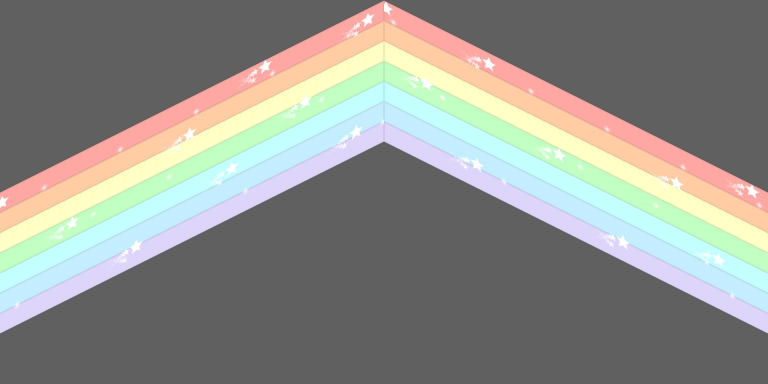
A Shadertoy shader for this background:

```glsl
// Pastel seven-band rainbow chevron with drifting star trails on dark grey.

// Five-pointed star with outer radius r; negative inside.
float starDistance(vec2 p, float r) {
    float a = mod(atan(p.x, -p.y) + 0.6283, 1.2566) - 0.6283;
    vec2 wedge = length(p) * vec2(cos(a), abs(sin(a)));
    return dot(wedge - vec2(r, 0.0), vec2(0.443, 0.896));
}

// Offset from a centre that repeats along the ribbon.
vec2 repeatOffset(vec2 p, vec2 centre) {
    vec2 q = p - centre;
    q.x = mod(q.x + 9.085, 18.17) - 9.085;
    return q;
}

// A bright star followed by a fading tail of smaller ones.
float starTrail(vec2 p, float pixel) {
    float light = 1.0 - smoothstep(-pixel, pixel, starDistance(p, 0.34));
    for (int j = 1; j < 15; j++) {
        float k = float(j), age = k / 14.0;
        vec2 centre = vec2(-0.42 - 1.15 * age, 0.22 + 0.2 * cos(k * 2.9));
        float d = starDistance(p - centre, mix(0.21, 0.07, sqrt(age)));
        float glow = (1.0 - smoothstep(-pixel, pixel, d)) * pow(1.0 - age, 1.4);
        light = max(light, glow);
    }
    return light;
}

// Soft four-pointed glint.
float sparkle(vec2 p) {
    vec2 a = abs(p);
    float rays = exp(-14.0 * (a.x + a.y) - 120.0 * a.x * a.y);
    return 0.75 * min(1.0, rays + 0.8 * exp(-90.0 * dot(p, p)));
}

float starlight(vec2 p, float pixel) {
    float light = 0.0;
    for (int i = 0; i < 8; i++) {
        float k = float(i);
        float drift = 1.8 * max(0.0, sin(k * 0.571));
        vec2 centre = vec2(0.1 + 2.512 * k + drift, mod(0.55 + 2.755 * k, 7.0));
        vec2 q = repeatOffset(p, centre);
        if (dot(q, q) < 5.0) light = max(light, starTrail(q, pixel));
    }
    // Glints alternate between the top band and the lower bands.
    for (int i = 0; i < 10; i++) {
        float k = float(i), odd = mod(k, 2.0);
        float depth = mix(4.27 + 1.74 * cos(1.05 * k), 0.85, odd);
        vec2 centre = vec2(0.85 + 1.89 * k - 0.55 * odd, depth);
        light = max(light, sparkle(repeatOffset(p, centre)));
    }
    return light;
}

void mainImage(out vec4 fragColor, in vec2 fragCoord) {
    const vec3 grey = vec3(0.378);
    vec3 bands[7] = vec3[7](
        vec3(1.0, 0.655, 0.635), vec3(1.0, 0.80, 0.645), vec3(1.0, 1.0, 0.775),
        vec3(0.76, 1.0, 0.76), vec3(0.77, 1.0, 1.0), vec3(0.77, 0.935, 1.0),
        vec3(0.87, 0.835, 0.98));

    // One unit is the vertical thickness of a band.
    float pixel = 19.07 / iResolution.y;
    float x = (fragCoord.x - 0.5 * iResolution.x) * pixel;
    float depth = 19.04 - fragCoord.y * pixel - 0.5 * abs(x);

    // Bands, with faint seams between them and along the fold.
    vec3 color = bands[0];
    for (int i = 1; i < 7; i++) {
        float edge = depth - float(i);
        color = mix(color, bands[i], smoothstep(-0.6 * pixel, 0.6 * pixel, edge));
    }
    float seam = min(abs(fract(depth + 0.5) - 0.5), abs(x));
    color = mix(color, grey, 0.15 * (1.0 - smoothstep(0.0, 0.03 + pixel, seam)));

    // Stars follow the slope of each arm.
    float along = x + (x < 0.0 ? 19.07 : 13.06);
    color = mix(color, vec3(1.0), starlight(vec2(along, depth), 0.7 * pixel));

    float ribbon = smoothstep(-0.6 * pixel, 0.6 * pixel, depth)
        * (1.0 - smoothstep(-0.6 * pixel, 0.6 * pixel, depth - 7.0));
    fragColor = vec4(mix(grey, color, ribbon), 1.0);
}
```
